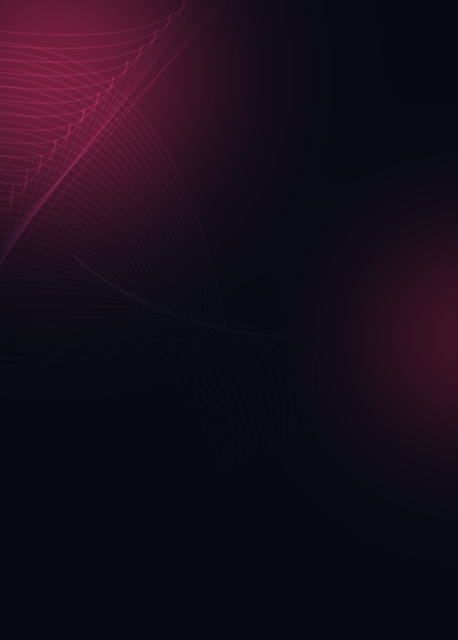
A WebGL 2 fragment shader for this background:

```glsl
#version 300 es
precision highp float;
// Dark navy backdrop with two soft crimson glows and a sheer woven veil.
// The veil is made of sheets of thin lines; each sheet blends one quadratic
// Bezier curve into another, and overlapping strands add up to bright folds.

uniform vec2 u_resolution;
out vec4 fragColor;

// Lengths are in units of the canvas height.
const vec3 NAVY = vec3(0.027, 0.039, 0.080);
const vec3 CRIMSON = vec3(0.430, 0.080, 0.155);
const vec3 WINE = vec3(0.215, 0.036, 0.066);
const vec3 LINE_LIT = vec3(0.135, 0.032, 0.080);
const vec3 LINE_DIM = vec3(0.011, 0.014, 0.021);
const vec2 CRIMSON_CENTER = vec2(0.085, 0.885);
const vec2 WINE_CENTER = vec2(0.735, 0.475);
const float CRIMSON_RADIUS = 0.238;
const float WINE_RADIUS = 0.178;
const float GLOW_POWER = 2.15;
const float LINE_HALF_WIDTH = 0.0009;
const int CURVE_STEPS = 14;

float glow(vec2 p, vec2 center, float radius) {
    return exp(-pow(length(p - center) / radius, GLOW_POWER));
}

float segmentDistance(vec2 p, vec2 a, vec2 b) {
    vec2 ab = b - a;
    float h = clamp(dot(p - a, ab) / max(dot(ab, ab), 1e-9), 0.0, 1.0);
    return length(p - a - ab * h);
}

// Columns of a curve: start, control, end.
vec2 bezier(mat3x2 curve, float u) {
    float v = 1.0 - u;
    return curve * vec3(v * v, 2.0 * u * v, u * u);
}

float curveDistance(vec2 p, mat3x2 curve) {
    float nearest = 1.0;
    vec2 previous = curve[0];
    for (int i = 1; i <= CURVE_STEPS; i++) {
        vec2 next = bezier(curve, float(i) / float(CURVE_STEPS));
        nearest = min(nearest, segmentDistance(p, previous, next));
        previous = next;
    }
    return nearest;
}

// Summed coverage of evenly blended strands between two curves.
float sheet(vec2 p, mat3x2 first, mat3x2 last, int count) {
    float pixel = 1.0 / u_resolution.y;
    float margin = LINE_HALF_WIDTH + pixel;
    float coverage = 0.0;
    for (int i = 0; i < count; i++) {
        float t = float(i) / float(count - 1);
        mat3x2 curve = first + (last - first) * t;
        // Skip strands whose bounding box is away from this point.
        vec2 low = min(curve[0], min(curve[1], curve[2])) - margin;
        vec2 high = max(curve[0], max(curve[1], curve[2])) + margin;
        if (any(lessThan(p, low)) || any(greaterThan(p, high))) continue;
        float d = curveDistance(p, curve);
        coverage += 1.0 - smoothstep(LINE_HALF_WIDTH - 0.5 * pixel, margin, d);
    }
    return coverage;
}

float veil(vec2 p) {
    // Strands from the left edge that sweep right, then turn upward.
    float lines = 0.75 * sheet(p,
        mat3x2(-0.01, 0.952, 0.28, 0.922, 0.312, 1.026),
        mat3x2(-0.01, 0.674, 0.02, 0.655, 0.02, 0.707), 14);
    // Diagonal fold gathering the upright strands.
    lines += 0.5 * sheet(p,
        mat3x2(0.312, 1.026, 0.293, 0.941, 0.008, 0.622),
        mat3x2(0.02, 0.707, 0.016, 0.642, -0.005, 0.57), 14);
    lines += 0.6 * sheet(p,
        mat3x2(0.365, 1.015, 0.26, 0.89, 0.012, 0.635),
        mat3x2(0.355, 1.015, 0.24, 0.875, -0.005, 0.57), 2);
    // Wide arcs falling to the lower right.
    lines += 0.6 * sheet(p,
        mat3x2(-0.01, 0.935, 0.28, 0.922, 0.354, 0.479),
        mat3x2(-0.01, 0.622, 0.104, 0.609, 0.195, 0.544), 24);
    // Faint lower wing on the left.
    lines += 0.45 * sheet(p,
        mat3x2(-0.01, 0.6, 0.1, 0.6, 0.195, 0.544),
        mat3x2(-0.01, 0.427, 0.2, 0.44, 0.34, 0.485), 16);
    // Ridge where the sheets meet, and the fan hanging below it.
    lines += 0.6 * sheet(p,
        mat3x2(0.11, 0.605, 0.25, 0.48, 0.46, 0.472),
        mat3x2(0.12, 0.595, 0.25, 0.485, 0.44, 0.474), 3);
    lines += 0.55 * sheet(p,
        mat3x2(0.195, 0.544, 0.273, 0.427, 0.352, 0.264),
        mat3x2(0.456, 0.473, 0.53, 0.453, 0.482, 0.329), 18);
    return min(lines, 2.0);
}

void main() {
    vec2 p = gl_FragCoord.xy / u_resolution.y;
    float crimson = glow(p, CRIMSON_CENTER, CRIMSON_RADIUS);
    float wine = glow(p, WINE_CENTER, WINE_RADIUS);

    vec3 color = NAVY + CRIMSON * crimson + WINE * wine;
    color += veil(p) * mix(LINE_DIM, LINE_LIT, crimson);
    fragColor = vec4(color, 1.0);
}
```
